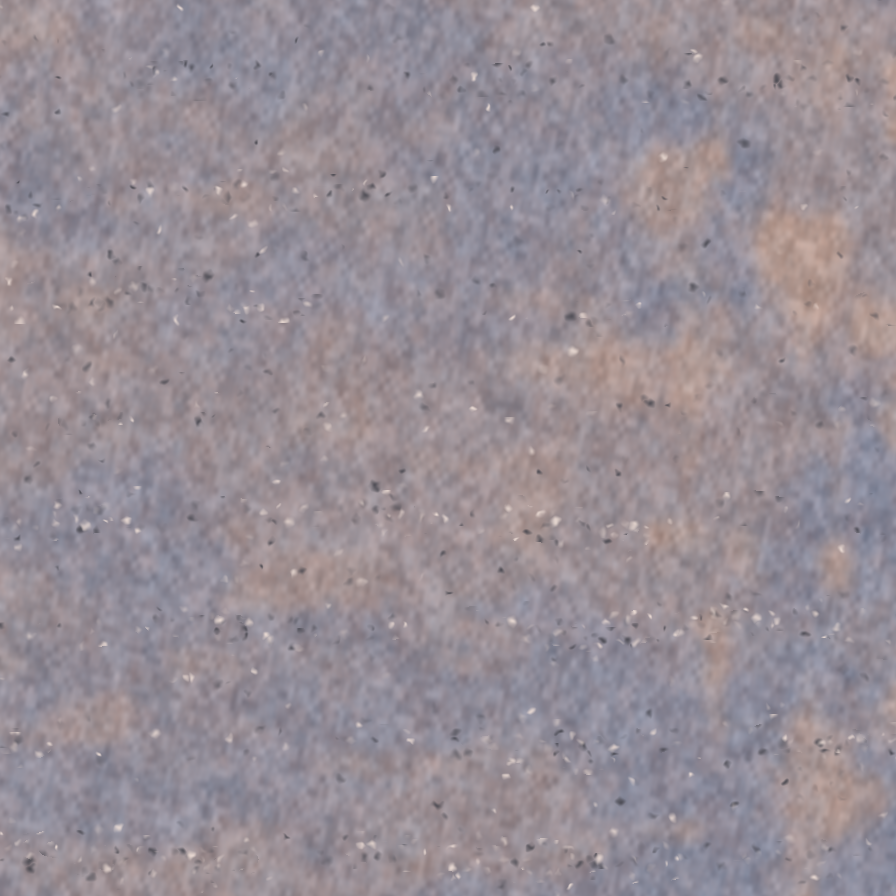
Reproduce this texture procedurally as a Shadertoy shader.

```glsl
// Weathered mauve-grey surface: soft blue and peach clouds with a faint woven
// streak, a fine upright grain, and dark and pale flecks gathered in rows.
// Layers of value noise tint a base colour; jittered cells place the flecks.

const vec3 MAUVE = vec3(0.608, 0.562, 0.582);
const vec3 BLUE_SHIFT = vec3(-0.070, -0.024, 0.022);
const vec3 PEACH_SHIFT = vec3(0.105, 0.048, -0.010);
const vec3 DARK_FLECK = vec3(0.27, 0.27, 0.30);
const vec3 PALE_FLECK = vec3(0.92, 0.86, 0.83);
const float ROW_SPACING = 0.123;
const float TAU = 6.28318;

float hash(vec2 p) {
    return fract(sin(dot(p, vec2(127.1, 311.7))) * 43758.545);
}

float noise(vec2 p) {
    vec2 cell = floor(p);
    vec2 f = fract(p);
    f = f * f * (3.0 - 2.0 * f);
    float low = mix(hash(cell), hash(cell + vec2(1, 0)), f.x);
    float high = mix(hash(cell + vec2(0, 1)), hash(cell + vec2(1, 1)), f.x);
    return mix(low, high, f.y);
}

// Four octaves, slightly turned each time to hide the lattice.
float fbm(vec2 p) {
    float sum = 0.0;
    float weight = 0.5;
    for (int i = 0; i < 4; i++) {
        sum += weight * noise(p);
        p = mat2(0.96, 0.28, -0.28, 0.96) * p * 2.03 + 17.3;
        weight *= 0.5;
    }
    return sum / 0.9375;
}

// Soft coverage of irregular flecks, one candidate per jittered cell.
float flecks(vec2 uv, float cells, float density, float seed) {
    vec2 p = uv * cells;
    p += 0.4 * (vec2(noise(p * 1.9 + seed), noise(p * 1.9 + seed + 40.0)) - 0.5);
    vec2 home = floor(p);
    float cover = 0.0;
    for (int y = -1; y <= 1; y++) {
        for (int x = -1; x <= 1; x++) {
            vec2 id = home + vec2(x, y);
            vec2 key = id + seed;
            vec2 d = p - id - vec2(hash(key + 3.1), hash(key + 7.7));
            float angle = TAU * hash(key + 11.9);
            d = mat2(cos(angle), sin(angle), -sin(angle), cos(angle)) * d;
            d.x *= 1.0 + 0.8 * hash(key + 23.0);
            float radius = mix(0.4, 0.75, hash(key + 5.3));
            float present = step(hash(key), density);
            float vigour = hash(key + 31.0);
            float strength = mix(0.2, 1.0, vigour * vigour);
            float shape = 1.0 - smoothstep(0.0, radius, length(d));
            cover = max(cover, present * strength * shape);
        }
    }
    return cover;
}

// Broad tints: blue clouds, and peach that favours the right side.
vec3 cloudTint(vec2 uv) {
    float right = smoothstep(0.5, 0.85, uv.x);
    float blue = smoothstep(0.42, 0.68, fbm(uv * vec2(5.0, 7.0) + 5.2));
    float upright = noise(uv * vec2(30.0, 8.0) + 61.0);
    float level = noise(uv * vec2(8.0, 27.0) + 83.0);
    float weave = mix(level, upright, 0.3 + 0.4 * right);
    float warm = 0.5 * fbm(uv * vec2(9.0, 11.0) + 29.0) + 0.5 * weave;
    float peach = smoothstep(0.50, 0.80, warm + 0.06 * right);
    return BLUE_SHIFT * blue * mix(0.65, 0.95, right) * (1.0 - 0.6 * peach)
         + PEACH_SHIFT * peach * mix(0.45, 0.95, right);
}

// Mottling in brightness and in warmth, taller than wide.
vec3 grainTint(vec2 uv) {
    float mottle = fbm(uv * vec2(38.0, 28.0) + 91.0) - 0.5;
    float coarse = noise(uv * vec2(92.0, 62.0) + 13.0) - 0.5;
    float fine = noise(mat2(0.98, 0.2, -0.2, 0.98) * uv * vec2(165.0, 120.0)) - 0.5;
    float warmth = fbm(uv * vec2(60.0, 40.0) + 47.0) - 0.5;
    float light = 0.07 * mottle + 0.09 * coarse + 0.09 * fine;
    return vec3(light) + warmth * vec3(0.065, 0.0, -0.035);
}

void mainImage(out vec4 fragColor, in vec2 fragCoord) {
    vec2 uv = fragCoord / iResolution.xy;
    vec3 color = MAUVE + cloudTint(uv) + grainTint(uv);

    // Flecks crowd into wavering level rows, with a few strays.
    float waver = 0.03 * (noise(uv * vec2(6.0, 3.0) + 9.0) - 0.5);
    float row = 0.5 + 0.5 * cos(TAU * (uv.y + waver - 0.05) / ROW_SPACING);
    float clump = smoothstep(0.35, 0.75, noise(uv * vec2(9.0, 12.0) + 71.0));
    float crowd = pow(row, 4.0) * (0.2 + 0.8 * clump);
    float lower = 1.0 - smoothstep(0.3, 0.75, uv.y);

    float dark = flecks(uv, 85.0, 0.02 + 0.34 * crowd, 2.0);
    float pale = flecks(uv, 90.0, 0.004 + crowd * (0.10 + 0.26 * lower), 57.0);
    color = mix(color, DARK_FLECK, 0.85 * dark);
    color = mix(color, PALE_FLECK, 0.95 * pale);

    fragColor = vec4(clamp(color, 0.0, 1.0), 1.0);
}
```
